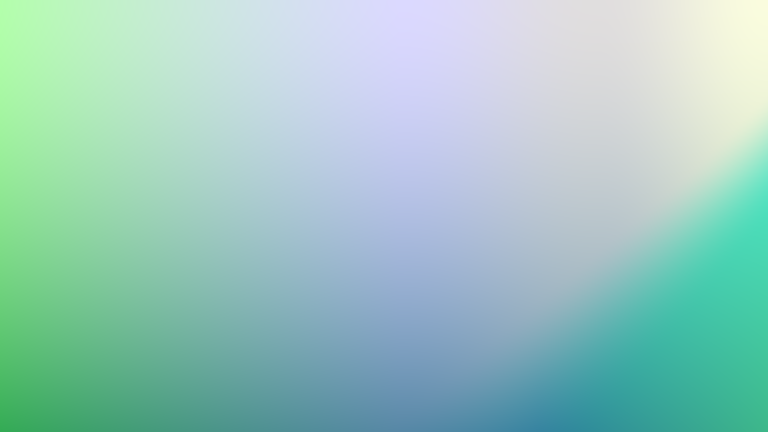
Reproduce this background procedurally as a WebGL 1 fragment shader.

```glsl
precision highp float;

uniform vec2 u_resolution;

// Top edge colours, left to right
const vec3 TOP_LIME = vec3(0.70, 1.00, 0.67);
const vec3 TOP_LAVENDER = vec3(0.86, 0.85, 1.00);
const vec3 TOP_BEIGE = vec3(0.88, 0.87, 0.87);
const vec3 TOP_CREAM = vec3(0.98, 0.99, 0.87);

// Bottom edge colours, left to right
const vec3 LOW_GREEN = vec3(0.20, 0.67, 0.33);
const vec3 LOW_STEEL = vec3(0.34, 0.53, 0.65);
const vec3 LOW_SLATE = vec3(0.43, 0.59, 0.66);
const vec3 LOW_SAGE = vec3(0.50, 0.65, 0.62);

// Teal corner
const vec3 TEAL_BLUE = vec3(0.17, 0.50, 0.62);
const vec3 TEAL_GREEN = vec3(0.24, 0.72, 0.54);
const vec3 TEAL_BRIGHT = vec3(0.31, 0.90, 0.77);

const float CENTRE_STOP = 0.52;
const float RIGHT_STOP = 0.78;
const float VERTICAL_EASE = 1.6;
const float EDGE_OFFSET = 1.13;
const float EDGE_SOFT_LOW = 0.18;
const float EDGE_SOFT_HIGH = 0.10;
const float TEAL_START = 0.70;
const float TEAL_HEIGHT = 0.60;

// Four-stop horizontal ramp, rounded off towards the centre
vec3 horizontalRamp(float x, vec3 left, vec3 centre, vec3 right, vec3 end) {
  float t = clamp(x / CENTRE_STOP, 0.0, 1.0);
  vec3 color = mix(left, centre, t * (1.4 - 0.4 * t));
  color = mix(color, right, smoothstep(CENTRE_STOP, RIGHT_STOP, x));
  return mix(color, end, smoothstep(RIGHT_STOP, 1.0, x));
}

vec3 backdrop(vec2 uv) {
  vec3 top = horizontalRamp(uv.x, TOP_LIME, TOP_LAVENDER, TOP_BEIGE, TOP_CREAM);
  vec3 low = horizontalRamp(uv.x, LOW_GREEN, LOW_STEEL, LOW_SLATE, LOW_SAGE);
  return mix(low, top, 1.0 - pow(1.0 - uv.y, VERTICAL_EASE));
}

vec3 tealFill(vec2 uv) {
  float across = clamp((uv.x - TEAL_START) / (1.0 - TEAL_START), 0.0, 1.0);
  float rise = clamp(uv.y / TEAL_HEIGHT, 0.0, 1.0);
  return mix(mix(TEAL_BLUE, TEAL_GREEN, across), TEAL_BRIGHT, rise);
}

// Diagonal edge, sharper as it climbs to the right
float tealMask(vec2 uv) {
  float slant = uv.x * 16.0 / 9.0 - uv.y;
  float dist = (slant - EDGE_OFFSET) * 0.7071;
  float rise = clamp(uv.y / TEAL_HEIGHT, 0.0, 1.0);
  float softness = mix(EDGE_SOFT_LOW, EDGE_SOFT_HIGH, rise);
  return smoothstep(-softness, softness, dist);
}

void main() {
  vec2 uv = gl_FragCoord.xy / u_resolution;
  vec3 color = mix(backdrop(uv), tealFill(uv), tealMask(uv));
  gl_FragColor = vec4(color, 1.0);
}
```
